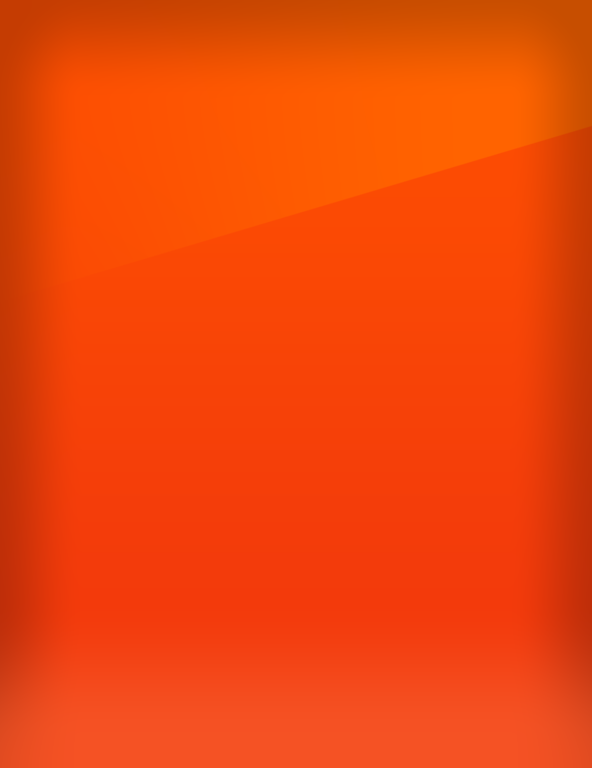
This background is drawn by a WebGL 2 fragment shader. Its source:

```glsl
#version 300 es
precision highp float;
// Glossy orange panel: a vertical gradient with a slanted sheen across the top,
// soft shading along the top and side edges, and a pale glow at the bottom.
// Everything is built from smooth ramps in canvas units from 0 to 1.
uniform vec2 u_resolution;
out vec4 fragColor;

// Vertical body colour, from red-orange below to bright orange above
vec3 bodyColor(float y) {
    vec3 low = vec3(0.95, 0.225, 0.045);
    vec3 high = vec3(0.99, 0.30, 0.01);
    return mix(low, high, smoothstep(0.12, 0.90, y));
}

// Coverage of the area above the slanted line, stronger to the right
float sheenMask(vec2 uv, float pixel) {
    float aboveLine = uv.y - (0.607 + 0.229 * uv.x);
    return smoothstep(-pixel, pixel, aboveLine) * smoothstep(0.05, 1.0, uv.x + 0.12);
}

// Darkness growing toward the left, right and top edges, rounded at corners
float edgeShade(vec2 uv) {
    float side = max(0.14 - min(uv.x, 1.0 - uv.x), 0.0) / 0.14;
    float top = max(uv.y - 0.87, 0.0) / 0.13;
    side *= mix(0.45, 1.0, smoothstep(0.0, 0.22, uv.y));
    return smoothstep(0.0, 1.12, length(vec2(side, top)));
}

void main() {
    vec2 uv = gl_FragCoord.xy / u_resolution;
    float pixel = 1.0 / u_resolution.y;

    vec3 color = bodyColor(uv.y);

    // Sheen
    vec3 sheenColor = vec3(1.0, 0.39, 0.0);
    color = mix(color, sheenColor, sheenMask(uv, pixel));

    // Bottom glow
    vec3 glowColor = vec3(0.96, 0.32, 0.14);
    color = mix(color, glowColor, 1.0 - smoothstep(0.04, 0.22, uv.y));

    // Edge shading
    color *= 1.0 - 0.22 * edgeShade(uv);

    fragColor = vec4(color, 1.0);
}
```
